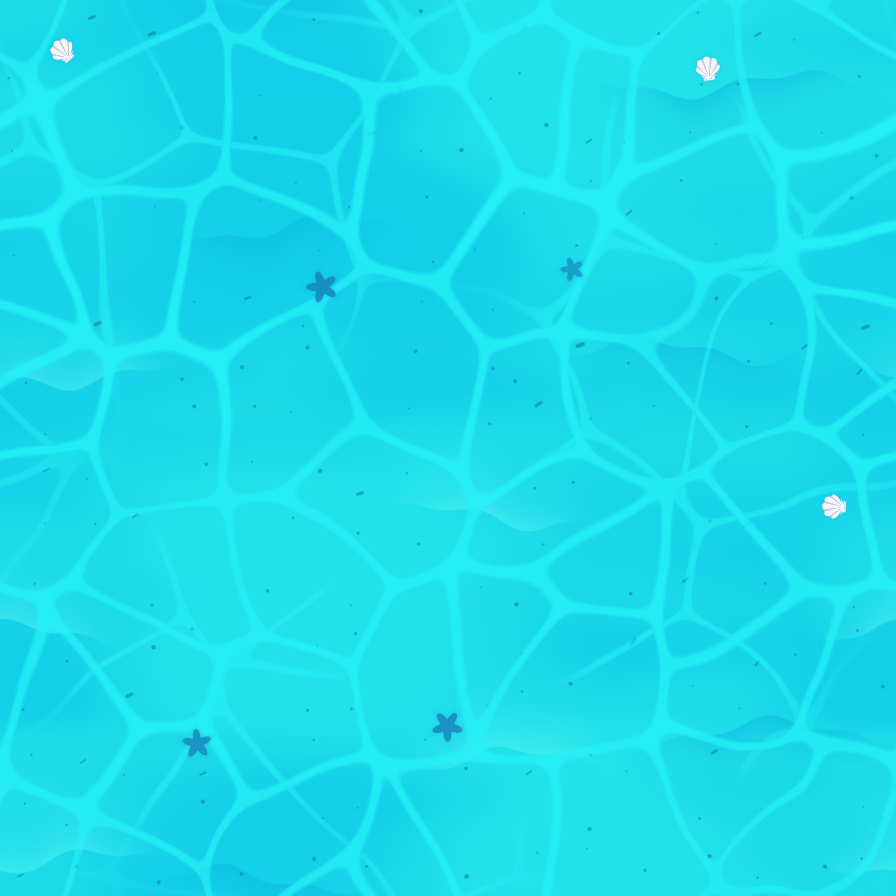
Write a WebGL 2 fragment shader that draws this texture.

```glsl
#version 300 es
precision highp float;
precision highp int;
// Shallow turquoise water: a soft web of light over drifting tints and sand
// ridges, with specks, starfish and shells. The web is a rounded Voronoi
// border; every lattice wraps on whole repeats so the square tiles.

uniform vec2 u_resolution;
out vec4 outColor;

const vec3 DEEP = vec3(0.075, 0.815, 0.915);
const vec3 SHALLOW = vec3(0.130, 0.882, 0.912);
const vec3 LIGHT = vec3(0.145, 0.945, 0.968);
const vec3 RIDGE_LIGHT = vec3(0.32, 0.95, 0.95);
const vec3 RIDGE_DARK = vec3(0.06, 0.73, 0.88);
const vec3 SPECK = vec3(0.05, 0.56, 0.70);
const vec3 STAR = vec3(0.09, 0.53, 0.75);
const vec3 SHELL = vec3(0.97, 0.96, 0.98);
const vec3 SHELL_GROOVE = vec3(0.76, 0.80, 0.86);
const ivec2 WEB_CELLS = ivec2(8, 6);
const ivec2 STRAND_CELLS = ivec2(5, 4);
const ivec2 SPECK_CELLS = ivec2(16);
const float WEB_WIDTH = 0.0052;
const float STRAND_WIDTH = 0.0035;
const float JUNCTION_SHARPNESS = 170.0;
const float WARP = 0.045;
const float STAR_SIZE = 0.0165;
const float SHELL_SIZE = 0.0155;
const int RIDGES = 10;
const int OBJECTS = 7;

// Wrapped integer hash, two values in 0..1.
vec2 hash(ivec2 cell, ivec2 period, int seed) {
  uvec2 v = uvec2((cell % period + period) % period + seed * 37);
  v = v * 1664525u + 1013904223u;
  v.x += v.y * 1664525u;
  v.y += v.x * 1664525u;
  v ^= v >> 16u;
  v.x += v.y * 1664525u;
  v.y += v.x * 1664525u;
  v ^= v >> 16u;
  return vec2(v & 0xffffu) / 65535.0;
}

vec2 noise(vec2 p, ivec2 n, int seed) {
  p *= vec2(n);
  ivec2 c = ivec2(floor(p));
  vec2 f = fract(p);
  f = f * f * f * (f * (f * 6.0 - 15.0) + 10.0);
  return mix(mix(hash(c, n, seed), hash(c + ivec2(1, 0), n, seed), f.x),
             mix(hash(c + ivec2(0, 1), n, seed), hash(c + 1, n, seed), f.x), f.y);
}

vec2 wrapDelta(vec2 d) { return fract(d + 0.5) - 0.5; }

mat2 rotation(float a) { return mat2(cos(a), -sin(a), sin(a), cos(a)); }

// Distance to the nearest cell border, rounded where borders meet.
float webDistance(vec2 p, ivec2 n, int seed) {
  vec2 q = p * vec2(n);
  ivec2 base = ivec2(floor(q)), nearest = base;
  vec2 toNearest = vec2(9.0);
  for (int k = 0; k < 25; k++) {
    ivec2 c = base + ivec2(k % 5, k / 5) - 2;
    vec2 r = (vec2(c) + 0.06 + 0.88 * hash(c, n, seed) - q) / vec2(n);
    if (dot(r, r) < dot(toNearest, toNearest)) { toNearest = r; nearest = c; }
  }
  float sum = 1e-9;
  for (int k = 0; k < 25; k++) {
    ivec2 c = nearest + ivec2(k % 5, k / 5) - 2;
    if (c == nearest) continue;
    vec2 r = (vec2(c) + 0.06 + 0.88 * hash(c, n, seed) - q) / vec2(n);
    float d = dot(0.5 * (r + toNearest), normalize(r - toNearest));
    sum += exp(-JUNCTION_SHARPNESS * d);
  }
  return -log(sum) / JUNCTION_SHARPNESS;
}

float strand(float d, float width) {
  return 1.0 - smoothstep(width * 0.45, width * 1.45, d);
}

void main() {
  vec2 p = gl_FragCoord.xy / u_resolution;
  float aa = 1.0 / min(u_resolution.x, u_resolution.y);

  // Water tint: broad drifts and faint horizontal streaks.
  float tint = 0.65 * noise(p, ivec2(3), 1).x + 0.25 * noise(p, ivec2(6, 8), 2).x
             + 0.20 * noise(p, ivec2(4, 18), 3).x;
  vec3 color = mix(DEEP, SHALLOW, smoothstep(0.22, 0.72, tint));

  // Sand ridges: a crisp wavy rim fading upward in light or downward in shade.
  for (int i = 0; i < RIDGES; i++) {
    vec2 h = hash(ivec2(i, 3), ivec2(64), 4);
    vec2 d = wrapDelta(p - fract(vec2(0.7549, 0.5698) * float(i) + 0.06 * h));
    float rim = 0.013 * cos(d.x * 24.0 + h.x * 6.3) + 0.005 * cos(d.x * 67.0 + h.y * 6.3);
    bool lit = i % 2 == 0;
    float t = (d.y - rim) * (lit ? 1.0 : -1.0);
    float span = 1.0 - smoothstep(0.03, 0.12 + 0.06 * h.y, abs(d.x));
    float fade = smoothstep(-aa, aa, t) * exp(-max(t, 0.0) / 0.032) * span;
    color = mix(color, lit ? RIDGE_LIGHT : RIDGE_DARK, fade * (lit ? 0.55 : 0.6));
  }

  // Specks: dots and a few short dashes.
  ivec2 cell = ivec2(floor(p * vec2(SPECK_CELLS)));
  vec2 kind = hash(cell, SPECK_CELLS, 5), turn = hash(cell, SPECK_CELLS, 6);
  vec2 s = (fract(p * vec2(SPECK_CELLS)) - 0.15 - 0.7 * hash(cell, SPECK_CELLS, 7)) / vec2(SPECK_CELLS);
  s = rotation(0.3 + 0.6 * turn.x) * s;
  s.x -= clamp(s.x, -0.003, 0.003) * step(0.85, turn.y);
  float speck = 1.0 - smoothstep(-aa, aa, length(s) - mix(0.0008, 0.0025, kind.y * kind.y));
  color = mix(color, SPECK, speck * step(kind.x, 0.62) * 0.75);

  // Light web: bent main net and fainter partial strands.
  vec2 bend = WARP * (noise(p, ivec2(6, 5), 8) - 0.5) + 0.3 * WARP * (noise(p, ivec2(13, 11), 9) - 0.5);
  float vary = noise(p, ivec2(5), 10).x;
  float web = strand(webDistance(p + bend, WEB_CELLS, 11), WEB_WIDTH * (0.65 + 0.8 * vary));
  float extra = strand(webDistance(p - bend, STRAND_CELLS, 12), STRAND_WIDTH * (0.8 + 0.6 * vary));
  extra *= smoothstep(0.3, 0.6, noise(p, ivec2(4), 13).x);
  color = mix(color, LIGHT, max(web * (0.65 + 0.3 * vary), extra * 0.6));

  // Starfish and ribbed shells on a low-discrepancy scatter.
  for (int i = 0; i < OBJECTS; i++) {
    vec2 h = hash(ivec2(i, 9), ivec2(64), 14);
    vec2 d = wrapDelta(p - fract(vec2(0.5698, 0.7549) * float(i) + vec2(0.22, 0.17)));
    d = rotation(h.x * 6.283) * d / (0.75 + 0.35 * h.y);
    if (i % 2 == 0) {
      float edge = length(d) - STAR_SIZE * (0.74 + 0.26 * cos(5.0 * atan(d.y, d.x + 1e-7)));
      color = mix(color, STAR, 0.22 * exp(-max(edge, 0.0) / 0.003));
      color = mix(color, STAR, (1.0 - smoothstep(-aa, aa, edge)) * (0.6 + 0.3 * h.y));
    } else {
      vec2 fan = d + vec2(0.0, SHELL_SIZE * 0.8);
      float angle = atan(fan.x, fan.y + 1e-7);
      float body = length(d * vec2(1.0, 1.12)) - SHELL_SIZE * (0.86 + 0.06 * cos(angle * 14.0));
      float hinge = max(abs(fan.x) - SHELL_SIZE * 0.42, abs(fan.y) - SHELL_SIZE * 0.2);
      float groove = smoothstep(0.35, 1.0, -cos(angle * 14.0));
      float edge = min(body, hinge);
      color = mix(color, RIDGE_DARK, 0.4 * exp(-max(edge, 0.0) / 0.002));
      color = mix(color, mix(SHELL, SHELL_GROOVE, groove), 1.0 - smoothstep(-aa, aa, edge));
    }
  }
  outColor = vec4(color, 1.0);
}
```
